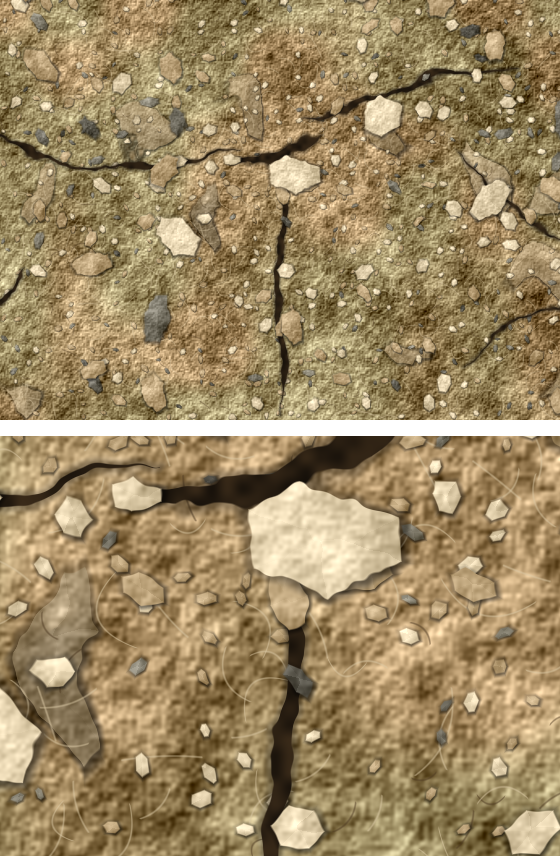
Top, the full canvas; bottom, a detail of the centre.
A Shadertoy shader for this texture:

```glsl
// Dry, cracked earth strewn with stones, crusts, pebbles and straw.
// Noise relief shades the soil; hashed grids scatter the debris;
// cracks are bowed lines made jagged by warping the plane.

#define SOIL vec3(0.615, 0.53, 0.385)
#define CREAM vec3(0.86, 0.79, 0.65)
#define TAN vec3(0.70, 0.60, 0.44)
#define SLATE vec3(0.49, 0.47, 0.41)
#define CHASM vec3(0.15, 0.11, 0.065)
#define CONTRAST 0.13
#define RELIEF 2.2
#define CRACK_WIDTH 0.0078
#define STONE_CHANCE 0.24
#define PEBBLE_CHANCE 0.30
#define STRAW_CHANCE 0.50

vec3 hash(vec2 p) {
    vec3 q = fract(p.xyx * vec3(0.1031, 0.1030, 0.0973));
    q += dot(q, q.yxz + 33.33);
    return fract((q.xxy + q.yzz) * q.zyx);
}

float noise(vec2 p) {
    vec2 i = floor(p), f = fract(p);
    f = f * f * (3.0 - 2.0 * f);
    return mix(mix(hash(i).x, hash(i + vec2(1, 0)).x, f.x),
               mix(hash(i + vec2(0, 1)).x, hash(i + 1.0).x, f.x), f.y);
}

// Fine soil grain, centred on zero
float grit(vec2 p) {
    float sum = 0.0, amp = 1.0, freq = 28.0;
    for (int i = 0; i < 4; i++) {
        sum += amp * (noise(p * freq + float(i) * 17.0) - 0.5);
        freq *= 2.1;
        amp *= 0.8;
    }
    return sum;
}

vec2 wobble(vec2 p, float freq) {
    return vec2(noise(p * freq), noise(p * freq + 31.7)) - 0.5;
}

vec2 turn(vec2 p, float angle) {
    float c = cos(angle), s = sin(angle);
    return vec2(c * p.x + s * p.y, c * p.y - s * p.x);
}

// Distance to a bowed, tapering gap from a to b
float crack(vec2 p, vec2 a, vec2 b, float bend, float width) {
    vec2 axis = b - a;
    float len = length(axis);
    axis /= len;
    vec2 q = vec2(dot(p - a, axis), dot(p - a, vec2(-axis.y, axis.x)));
    float t = clamp(q.x / len, 0.0, 1.0);
    q.y -= bend * sin(3.14159 * t);
    float taper = min(1.0, 6.0 * min(t, 1.0 - t));
    return length(vec2(q.x - t * len, q.y)) - width * taper * (0.3 + 1.1 * noise(p * 15.0));
}

// Angular stones on a jittered grid; crust = 1 gives ragged flakes of soil
void stones(inout vec3 col, vec2 p, float cell, float chance, float seed, float crust, float tone, float px) {
    vec2 home = floor(p / cell);
    vec2 ragged = p + wobble(p, 2.2 / cell) * cell * 0.5 * crust + wobble(p, 90.0) * 0.006 * min(1.0, cell * 10.0);
    for (int k = 0; k < 9; k++) {
        vec2 id = home + vec2(k % 3 - 1, k / 3 - 1);
        vec3 h = hash(id + seed), g = hash(id + seed + 57.3);
        if (h.x > chance) continue;
        vec2 off = ragged - (id + 0.25 + 0.5 * g.xy) * cell;
        vec2 q = turn(off, h.y * 6.283) * vec2(0.8, 1.0 + 0.5 * h.z);
        float radius = cell * mix(0.15, 0.31, g.z), d = -1.0, facet = 0.0;
        for (int s = 0; s < 6; s++) {
            float face = dot(turn(q, float(s) * 1.047 + 0.5 * g.x), vec2(1, 0))
                       - radius * (0.72 + 0.35 * hash(id + seed + float(s) * 3.1).y);
            if (face > d) { d = face; facet = hash(id + float(s)).z - 0.5; }
        }
        // Contact shadow falls to the lower right
        float lee = 0.5 + 0.5 * dot(off / (length(off) + 1e-4), vec2(0.6, -0.8));
        col *= 1.0 - (0.15 + 0.4 * lee) * smoothstep(0.05 * cell + 0.002, 0.0, d);
        vec3 body = h.z < 0.35 ? CREAM : h.z < 0.78 ? TAN : SLATE * (0.65 + 0.5 * g.y);
        body = mix(body, SOIL * 1.1, crust * 0.75);
        body += CONTRAST * (0.5 * tone + 0.7 * facet + 0.5 - 0.8 * lee * smoothstep(-radius, 0.0, d));
        body += 0.1 * (noise(p * 45.0 + seed) - 0.5);
        col = mix(col, body, smoothstep(px, -px, d) * (1.0 - 0.25 * crust));
    }
}

// Short bent fibres, mostly pale, a few dark
void straw(inout vec3 col, vec2 p, float cell, float seed, float px) {
    vec2 home = floor(p / cell);
    for (int k = 0; k < 9; k++) {
        vec2 id = home + vec2(k % 3 - 1, k / 3 - 1);
        vec3 h = hash(id + seed), g = hash(id + seed + 91.0);
        if (h.x > STRAW_CHANCE) continue;
        vec2 q = turn(p - (id + g.xy) * cell, h.y * 6.283);
        float reach = cell * (0.2 + 0.35 * g.z);
        q.y += (h.z - 0.5) * 1.6 * q.x * q.x / reach;
        float d = length(vec2(max(abs(q.x) - reach, 0.0), q.y)) - 0.0007;
        vec3 fibre = g.z < 0.2 ? CHASM * 2.0 : CREAM;
        col = mix(col, fibre, 0.5 * smoothstep(px, -px, d));
    }
}

void mainImage(out vec4 fragColor, in vec2 fragCoord) {
    float px = 1.0 / iResolution.y;
    vec2 p = fragCoord * px;

    // Soil: broad patches, grain and relief lit from the upper left
    float grain = grit(p);
    float tone = 1.8 * grain + RELIEF * (grain - grit(p + vec2(-0.0025, 0.003)));
    float patches = 1.5 * (noise(p * 4.0) + noise(p * 11.0 + 5.0) - 1.0);
    vec3 col = SOIL + CONTRAST * (tone + patches);
    col *= mix(vec3(1.03, 0.98, 0.92), vec3(0.96, 1.0, 0.94), smoothstep(0.3, 0.7, noise(p * 6.0 + 40.0)));

    // Crusts, straw and small debris
    stones(col, p, 0.21, 0.4, 11.0, 1.0, tone, px);
    straw(col, p, 0.045, 3.0, px);
    straw(col, p, 0.07, 29.0, px);
    stones(col, p, 0.026, PEBBLE_CHANCE, 71.0, 0.0, tone, px);

    // Cracks
    vec2 w = p + 0.045 * wobble(p, 8.0) + 0.016 * wobble(p, 28.0) + 0.005 * wobble(p, 85.0);
    float d = crack(w, vec2(-0.1, 0.71), vec2(0.57, 0.63), -0.06, CRACK_WIDTH);
    d = min(d, crack(w, vec2(0.54, 0.60), vec2(0.77, 0.70), -0.035, CRACK_WIDTH));
    d = min(d, crack(w, vec2(0.73, 0.72), vec2(1.24, 0.845), 0.02, CRACK_WIDTH * 0.8));
    d = min(d, crack(w, vec2(0.69, 0.62), vec2(0.68, 0.02), -0.03, CRACK_WIDTH));
    d = min(d, crack(w, vec2(1.08, 0.64), vec2(1.38, 0.43), -0.02, CRACK_WIDTH * 0.55));
    d = min(d, crack(w, vec2(1.09, 0.12), vec2(1.37, 0.30), 0.01, CRACK_WIDTH * 0.4));
    d = min(d, crack(w, vec2(-0.03, 0.26), vec2(0.06, 0.37), -0.02, CRACK_WIDTH * 0.6));
    col *= 1.0 - 0.3 * smoothstep(0.009, 0.0, d);
    col = mix(col, CHASM * (0.6 + 0.9 * noise(p * 80.0)), smoothstep(px, -px, d));

    // Larger stones lie on top
    stones(col, p, 0.065, PEBBLE_CHANCE, 23.0, 0.0, tone, px);
    stones(col, p, 0.16, STONE_CHANCE, 47.0, 0.0, tone, px);

    fragColor = vec4(clamp(col, 0.0, 1.0), 1.0);
}
```
